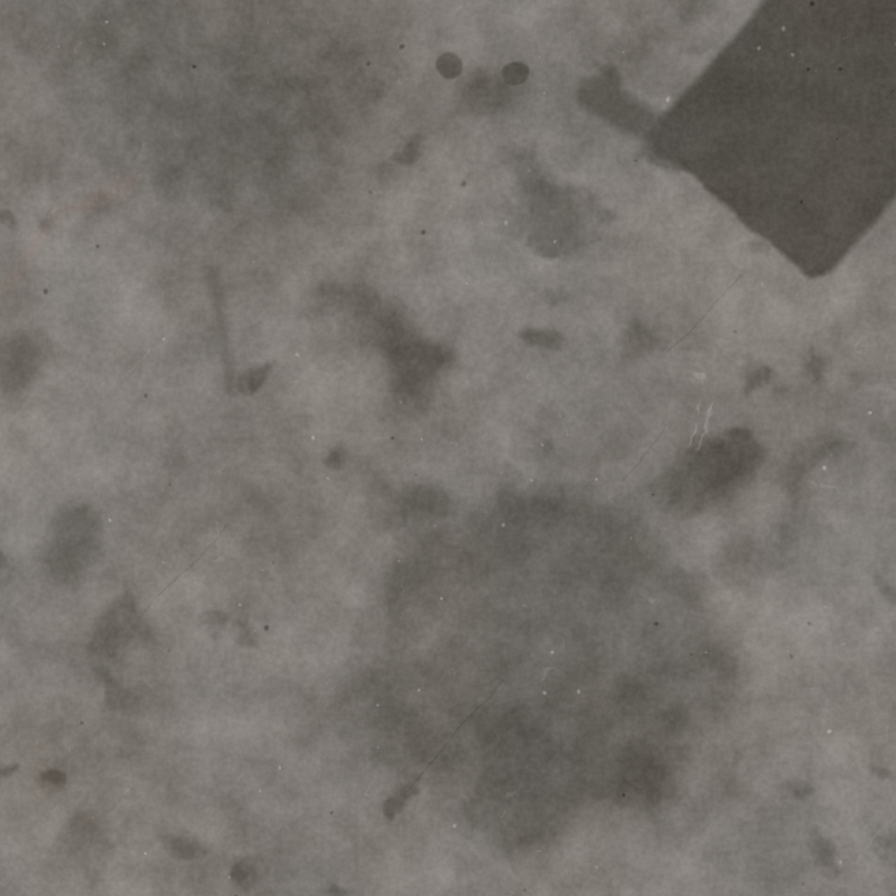
Write a Shadertoy shader that draws this texture.

```glsl
// Worn grey concrete floor with oily stains, one hard-edged dark patch and scattered specks.
// Stain layers add up to one darkness value, which is mapped from pale cement to dark oil;
// gradient noise warps the stain outlines and supplies mottling, smears and fine grain.

vec2 hash2(vec2 p) {
    vec3 q = fract(p.xyx * vec3(0.1031, 0.1030, 0.0973));
    q += dot(q, q.yzx + 33.33);
    return fract((q.xx + q.yz) * q.zy);
}

float gradientAt(vec2 cell, vec2 offset) {
    float angle = 6.2832 * hash2(cell + 40.0).x;
    return dot(vec2(cos(angle), sin(angle)), offset);
}

float noise(vec2 p) {
    vec2 i = floor(p), f = fract(p);
    vec2 u = f * f * f * (f * (f * 6.0 - 15.0) + 10.0);
    vec2 e = vec2(1.0, 0.0);
    return mix(mix(gradientAt(i, f), gradientAt(i + e, f - e), u.x),
               mix(gradientAt(i + e.yx, f - e.yx), gradientAt(i + 1.0, f - 1.0), u.x), u.y);
}

float fbm(vec2 p) {
    float sum = 0.0, amp = 0.6;
    for (int i = 0; i < 5; i++) {
        sum += amp * noise(p);
        p = mat2(1.6, 1.2, -1.2, 1.6) * p + 7.3;
        amp *= 0.55;
    }
    return sum;
}

float segment(vec2 p, vec2 a, vec2 b) {
    vec2 ab = b - a;
    return length(p - a - ab * clamp(dot(p - a, ab) / dot(ab, ab), 0.0, 1.0));
}

float box(vec2 p, vec2 halfSize) {
    vec2 d = abs(p) - halfSize;
    return length(max(d, 0.0)) + min(max(d.x, d.y), 0.0);
}

// Coverage of a shape from its distance, with a blurred rim
float cover(float dist, float blur) {
    return 1.0 - smoothstep(-blur, blur, dist);
}

// Randomly sized blots, one per grid cell at most; radius is in canvas units
float blots(vec2 p, float cells, float density, float radius, float blur) {
    float sum = 0.0;
    vec2 home = floor(p * cells);
    for (int k = 0; k < 9; k++) {
        vec2 cell = home + vec2(k % 3, k / 3) - 1.0;
        vec2 pick = hash2(cell + cells * 3.7);
        vec2 center = (cell + 0.15 + 0.7 * hash2(cell + cells + 91.0)) / cells;
        float size = radius * mix(0.4, 1.0, pick.y);
        float strength = step(pick.x, density) * (0.5 + 0.5 * pick.y);
        sum = max(sum, strength * cover(length(p - center) - size, blur));
    }
    return sum;
}

void mainImage(out vec4 fragColor, in vec2 fragCoord) {
    vec2 uv = fragCoord / iResolution.xy;
    vec2 wobble = vec2(fbm(uv * 9.0), fbm(uv * 9.0 + 31.0));
    vec2 soft = uv + 0.06 * wobble;
    vec2 crisp = uv + 0.014 * wobble;
    float mottle = fbm(uv * 5.0 + 3.0);
    float detail = fbm(uv * 24.0);

    // Uneven cement tone
    float dark = 0.15 + 0.50 * mottle + 0.40 * detail;

    // Broad soft stains: lower disc, upper left cloud, central smear
    float broad = 0.50 * cover(length((soft - vec2(0.6, 0.26)) * vec2(1.0, 1.08)) - 0.205, 0.035);
    broad = max(broad, 0.46 * cover(length((soft - vec2(0.23, 0.92)) * vec2(0.8, 1.0)) - 0.14, 0.13));
    broad = max(broad, 0.46 * cover(segment(soft, vec2(0.37, 0.66), vec2(0.49, 0.59)) - 0.03, 0.03));
    broad = max(broad, 0.72 * cover(length(soft - vec2(0.48, 0.59)) - 0.038, 0.03));
    broad = max(broad, 0.36 * cover(segment(soft, vec2(0.93, 0.50), vec2(0.82, 0.36)) - 0.012, 0.02));
    broad = max(broad, 0.28 * cover(segment(crisp, vec2(0.24, 0.70), vec2(0.255, 0.57)) - 0.007, 0.008));

    // Scattered medium and small blots
    broad = max(broad, 0.58 * blots(soft, 6.0, 0.42, 0.047, 0.020));
    broad = max(broad, 0.52 * blots(soft + 0.37, 13.0, 0.26, 0.019, 0.009));
    for (float i = 0.0; i < 2.0; i++)
        broad = max(broad, 0.58 * cover(length(crisp - vec2(0.5 + 0.07 * i, 0.925 - 0.006 * i)) - 0.015, 0.003));
    dark += broad;

    // Hard-edged dark patch with a narrow tab, fading into a shaded corner
    vec2 fromPatch = crisp + 0.012 * wobble.yx - vec2(0.945, 0.91);
    vec2 local = vec2(dot(fromPatch, vec2(0.66, 0.75)), dot(fromPatch, vec2(0.75, -0.66)));
    float patchMask = cover(box(local, vec2(0.17, 0.105)) - 0.022, 0.006);
    float tab = cover(segment(crisp, vec2(0.66, 0.895), vec2(0.77, 0.845)) - 0.020, 0.009);
    dark += 0.4 * cover(length(soft - vec2(1.0, 0.88)) - 0.1, 0.08);
    dark = mix(dark, 0.80 + 0.25 * mottle, 0.8 * tab);
    dark = mix(dark, 0.93 + 0.18 * mottle + 0.22 * detail, patchMask);

    // Faint diagonal scratches
    for (float i = 0.0; i < 9.0; i++) {
        vec2 start = hash2(vec2(i, 17.0));
        vec2 run = (0.05 + 0.12 * hash2(vec2(i, 5.0)).x) * vec2(0.66, 0.75);
        float line = cover(segment(crisp, start, start + run) - 0.0008, 0.0016);
        dark += line * (mod(i, 3.0) < 1.0 ? -0.12 : 0.20);
    }

    // Darkness to colour, with a slight warm and cool drift and fine grain
    vec3 color = mix(vec3(0.535, 0.515, 0.495), vec3(0.315, 0.299, 0.274), clamp(dark, -0.12, 1.1));
    color += vec3(0.010, 0.0, -0.010) * fbm(uv * 4.0 + 60.0);
    color += 0.030 * noise(uv * 130.0) + 0.022 * noise(uv * 240.0);

    // Rusty smear and a pale chipped crack
    color += vec3(0.030, -0.005, -0.008) * cover(segment(soft, vec2(0.01, 0.68), vec2(0.13, 0.80)) - 0.004, 0.02);
    float crack = abs(segment(uv + 0.05 * wobble, vec2(0.76, 0.50), vec2(0.79, 0.57)) - 0.008);
    color += 0.11 * cover(crack - 0.001, 0.003) * smoothstep(-0.2, 0.15, noise(uv * 40.0));

    // Dark pits and bright grit
    color -= 0.15 * blots(crisp + 0.61, 19.0, 0.07, 0.0026, 0.0018);
    color += 0.16 * blots(crisp + 0.23, 21.0, 0.10, 0.0022, 0.0016);
    color += 0.05 * blots(uv + 0.08 * wobble, 34.0, 0.20, 0.0020, 0.0020);
    fragColor = vec4(color, 1.0);
}
```
